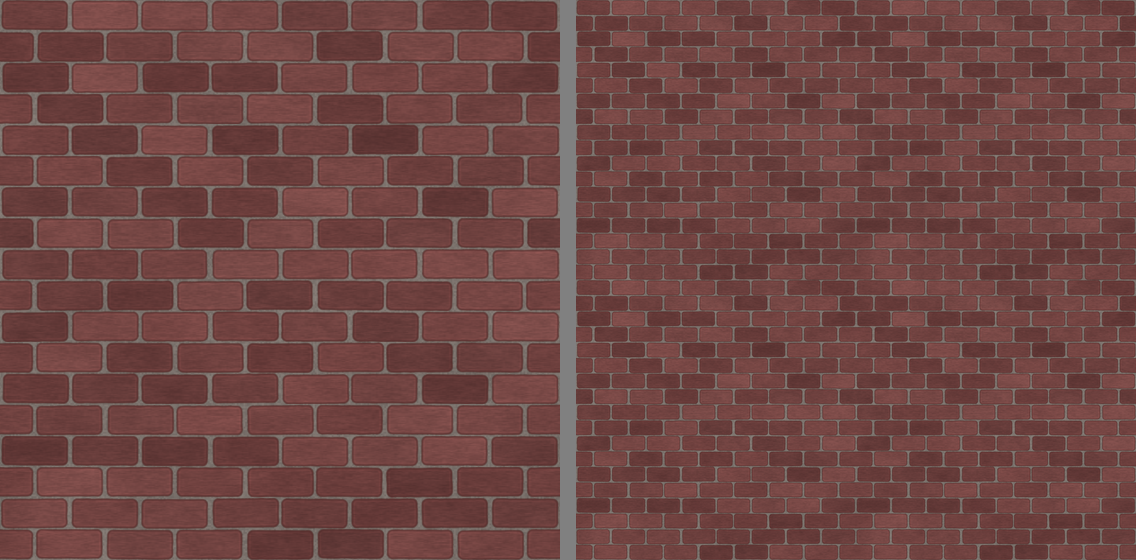
Left: one tile. Right: repeated 2 by 2.
A WebGL 2 fragment shader for this texture:

```glsl
#version 300 es
precision highp float;
// Seamless running-bond wall of worn red bricks with rounded corners and grey mortar.
uniform vec2 u_resolution;
out vec4 fragColor;

const vec2 GRID = vec2(8.0, 18.0);              // bricks across, courses up
const vec2 BRICK_HALF = vec2(0.0583, 0.0255);   // half size, canvas units
const float CORNER = 0.0092;
const vec2 SHIFT = vec2(0.0016, 0.0009);        // placement jitter
const float TILT = 0.022;                       // rotation jitter, radians
const float RIM_INSET = 0.0042;
const float RIM_WIDTH = 0.0014;
const vec3 BRICK_DARK = vec3(0.355, 0.200, 0.194);
const vec3 BRICK_LIGHT = vec3(0.515, 0.312, 0.300);
const vec3 EDGE = vec3(0.345, 0.175, 0.170);
const vec3 MORTAR = vec3(0.485, 0.450, 0.428);
const vec3 MORTAR_SHADE = vec3(0.400, 0.315, 0.295);

float hash(vec2 cell, float seed) {
    uvec3 q = uvec3(ivec3(vec3(cell, seed)));
    uint h = q.x * 73856093u ^ q.y * 19349663u ^ q.z * 83492791u;
    h = (h ^ (h >> 16)) * 2246822519u;
    h = (h ^ (h >> 13)) * 3266489917u;
    return float((h ^ (h >> 16)) >> 8) / 16777216.0;
}

// Value noise that wraps after a whole number of cells
float noise(vec2 uv, vec2 period, float seed) {
    vec2 p = uv * period;
    vec2 i = floor(p);
    vec2 f = p - i;
    f = f * f * (3.0 - 2.0 * f);
    vec2 a = mod(i, period);
    vec2 b = mod(i + 1.0, period);
    return mix(mix(hash(a, seed), hash(vec2(b.x, a.y), seed), f.x),
               mix(hash(vec2(a.x, b.y), seed), hash(b, seed), f.x), f.y);
}

float roundedBox(vec2 p, vec2 halfSize, float radius) {
    vec2 q = abs(p) - halfSize + radius;
    return length(max(q, 0.0)) + min(max(q.x, q.y), 0.0) - radius;
}

void main() {
    vec2 uv = gl_FragCoord.xy / u_resolution;
    float pixel = 1.0 / min(u_resolution.x, u_resolution.y);

    // Brick cell, every other course moved by half a brick
    vec2 grid = uv * GRID;
    grid.x += 0.5 * (1.0 - mod(floor(grid.y), 2.0));
    vec2 id = mod(floor(grid), GRID);
    vec2 local = (fract(grid) - 0.5) / GRID;

    // Uneven laying and slightly wavy outline
    local -= SHIFT * (vec2(hash(id, 1.0), hash(id, 2.0)) - 0.5) * 2.0;
    float angle = TILT * (hash(id, 3.0) - 0.5);
    local += angle * vec2(local.y, -local.x);
    float dist = roundedBox(local, BRICK_HALF, CORNER);
    dist += 0.0008 * (noise(uv, vec2(90.0), 4.0) - 0.5);

    // Wear: broad clouds, blotches, horizontal grain and fine grit
    float cloud = noise(uv, vec2(7.0, 9.0), 5.0) - 0.5;
    float blotch = noise(uv, vec2(26.0, 40.0), 6.0) - 0.5;
    float grain = noise(uv, vec2(72.0, 360.0), 7.0) + noise(uv, vec2(150.0, 480.0), 8.0) - 1.0;
    float grit = noise(uv, vec2(330.0), 9.0) - 0.5;

    // Brick face
    float tone = 0.14 + 0.72 * hash(id, 10.0) + 0.24 * cloud + 0.22 * blotch;
    vec3 brick = mix(BRICK_DARK, BRICK_LIGHT, clamp(tone, 0.0, 1.0));
    brick *= 1.0 + 0.09 * grain + 0.04 * grit;
    brick.r += 0.012 * (hash(id, 11.0) - 0.5);

    // Pale rim inside a dark red edge
    float rim = exp(-pow((dist + RIM_INSET) / RIM_WIDTH, 2.0));
    brick += rim * vec3(0.030, 0.012, 0.012);
    brick = mix(brick, EDGE, 0.65 * smoothstep(-0.0034, -0.0004, dist));

    // Mortar, shaded next to the bricks
    vec3 mortar = mix(MORTAR_SHADE, MORTAR, smoothstep(0.0, 0.0026, dist));
    mortar *= 1.0 + 0.16 * grit + 0.10 * cloud;

    float edge = max(0.75 * pixel, 0.0007);
    fragColor = vec4(mix(brick, mortar, smoothstep(-edge, edge, dist)), 1.0);
}
```
